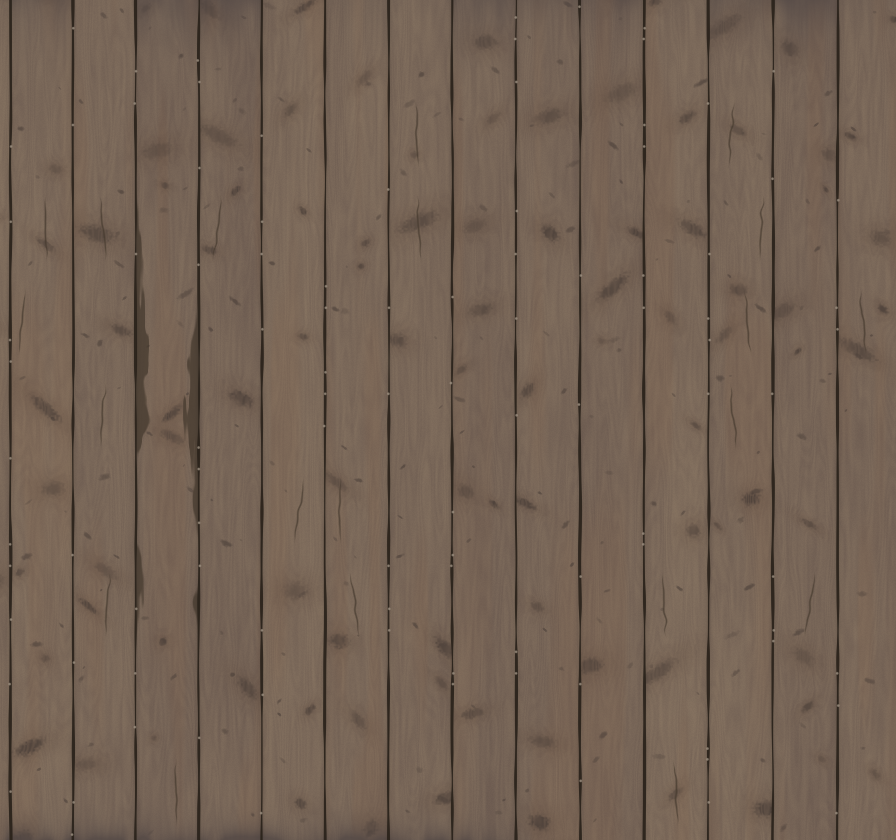
A WebGL 1 fragment shader for this texture:

```glsl
precision highp float;
uniform vec2 u_resolution;

const float PLANK_WIDTH = 0.071;
const vec3 WOOD_DARK = vec3(0.435, 0.367, 0.322);
const vec3 WOOD_LIGHT = vec3(0.507, 0.434, 0.367);
const vec3 RUST = vec3(0.50, 0.37, 0.28);
const vec3 KNOT = vec3(0.29, 0.245, 0.22);
const vec3 STAIN = vec3(0.27, 0.225, 0.18);
const vec3 GRIME = vec3(0.32, 0.28, 0.27);
const vec3 GAP = vec3(0.165, 0.135, 0.105);
const vec3 CHIP = vec3(0.62, 0.57, 0.51);

float hash(vec2 p) {
  vec3 q = fract(p.xyx * 0.1031);
  q += dot(q, q.yzx + 33.33);
  return fract((q.x + q.y) * q.z);
}

float noise(vec2 p) {
  vec2 i = floor(p), f = fract(p);
  f = f * f * (3.0 - 2.0 * f);
  return mix(mix(hash(i), hash(i + vec2(1, 0)), f.x),
             mix(hash(i + vec2(0, 1)), hash(i + vec2(1, 1)), f.x), f.y);
}

float fbm(vec2 p) {
  return 0.55 * noise(p) + 0.3 * noise(p * 2.1 + 7.3) + 0.15 * noise(p * 4.3 + 19.1);
}

// Scattered knots along one plank: x = core, y = surrounding halo
vec2 knots(vec2 q, float id, float cell, float chance, float radius) {
  vec2 result = vec2(0.0);
  for (int j = -1; j <= 1; j++) {
    float row = floor(q.y / cell) + float(j);
    vec2 seed = vec2(id * 7.0 + radius * 4000.0, row);
    float present = step(hash(seed + 3.7), chance);
    vec2 centre = vec2((hash(seed) - 0.5) * 0.056, (row + hash(seed + 11.0)) * cell);
    vec2 d = q - centre;
    d.y += d.x * (hash(seed + 23.0) - 0.5) * 1.5;
    d.x *= mix(0.4, 1.0, hash(seed + 31.0));
    float size = radius * (0.5 + hash(seed + 41.0));
    float dist = length(d) / size + 0.5 * (noise(q * 450.0) - 0.5);
    float core = (1.0 - smoothstep(0.4, 1.35, dist)) * mix(0.35, 0.9, hash(seed + 53.0));
    result = max(result, present * vec2(core, exp(-0.22 * dist * dist)));
  }
  return result;
}

// Thin, slightly slanted splits in the wood
float cracks(vec2 q, float id, float cell, float chance, float px) {
  float row = floor(q.y / cell);
  vec2 seed = vec2(id * 5.0 + 60.0, row);
  float along = fract(q.y / cell) - 0.5;
  float path = (hash(seed) - 0.5) * 0.045 + along * (hash(seed + 9.0) - 0.5) * 0.03;
  path += (noise(vec2(q.y * 90.0, id)) - 0.5) * 0.003;
  float halfWidth = 0.0009 * (1.0 - smoothstep(0.1, 0.42, abs(along)));
  float line = 1.0 - smoothstep(halfWidth - px, halfWidth + px, abs(q.x - path));
  return line * step(hash(seed + 17.0), chance) * smoothstep(0.0, 0.0005, halfWidth);
}

// Dark ragged stain creeping inward from both plank edges
float edgeStain(vec2 q, float px) {
  float side = step(0.0, q.x);
  float inset = 0.5 * PLANK_WIDTH - abs(q.x);
  float patches = smoothstep(0.42, 0.75, noise(vec2(side * 9.0 + 4.0, q.y * 13.0)));
  float peak = exp(-pow((q.y - 0.51) / 0.06, 2.0));
  float reach = 0.007 * patches + 0.012 * peak;
  reach *= smoothstep(0.22, 0.27, q.y) * (1.0 - smoothstep(0.78, 0.86, q.y));
  reach *= 0.4 + noise(vec2(q.x * 260.0, q.y * 45.0));
  return (1.0 - smoothstep(reach - px, reach + 2.0 * px, inset)) * smoothstep(0.0, 0.003, reach);
}

// Gap between planks: x = opening, y = soft shade, z = pale chips
vec3 seam(float offset, float y, float id, float px) {
  offset += (noise(vec2(y * 16.0, id * 3.0)) - 0.5) * 0.0012;
  float halfWidth = mix(0.0006, 0.0019, noise(vec2(y * 30.0, id * 7.0 + 2.0)));
  float d = abs(offset);
  float row = floor(y / 0.012);
  vec2 seed = vec2(id + 90.0, row);
  vec2 chip = vec2(offset + (hash(seed) - 0.5) * 0.002, y - (row + 0.5) * 0.012);
  float speck = 1.0 - smoothstep(0.0005, 0.0012 + px, length(chip));
  return vec3(1.0 - smoothstep(halfWidth - 0.6 * px, halfWidth + 0.6 * px, d),
              exp(-d / 0.0022), speck * step(hash(seed + 5.0), 0.09));
}

void main() {
  vec2 p = gl_FragCoord.xy / u_resolution.x;
  float top = u_resolution.y / u_resolution.x;
  float px = 1.0 / u_resolution.x;

  // Plank layout, very slightly wider towards the right
  float t = p.x - 0.0117;
  float s = t * 14.33 * (1.0 - 0.0187 * t);
  float id = floor(s);
  vec2 q = vec2((fract(s) - 0.5) * PLANK_WIDTH, p.y);
  float seamId = floor(s + 0.5);

  vec2 large = knots(q, id, 0.095, 0.65, 0.0062);
  vec2 small = knots(q, id, 0.037, 0.55, 0.0024);

  // Growth rings, fibres and broad weathering
  float growth = fbm(vec2(q.x * 32.0 + id * 17.0, q.y * 3.5)) + 0.12 * large.y;
  float rings = sin(growth * 95.0);
  float fibre = noise(vec2(p.x * 330.0 + growth * 5.0, p.y * 22.0));
  float broad = fbm(vec2(p.x * 22.0 + id * 5.0, p.y * 5.0));
  float tone = 0.55 + 0.35 * (hash(vec2(id + 4.0, 8.0)) - 0.5) + 0.65 * (broad - 0.5)
             + 0.42 * (fibre - 0.5) + 0.11 * rings + 0.2 * (hash(gl_FragCoord.xy) - 0.5);
  vec3 color = mix(WOOD_DARK, WOOD_LIGHT, tone);
  float rust = smoothstep(0.55, 0.85, noise(vec2(p.x * 55.0, p.y * 4.0 + id * 9.0)));
  color = mix(color, RUST, 0.16 * rust + 0.14 * large.y);

  // Knots, splits and stains
  color = mix(color, KNOT, 0.2 * large.y + 0.75 * large.x * (0.8 + 0.2 * rings));
  color = mix(color, KNOT, 0.7 * small.x);
  float splitChance = abs(id - 11.0) < 0.5 ? 0.65 : 0.12;
  color = mix(color, STAIN, 0.75 * cracks(q, id, 0.105, splitChance, px));
  color = mix(color, STAIN, 0.75 * edgeStain(q, px) * (1.0 - step(0.5, abs(id - 2.0))));

  // Grime at the two plank ends
  float ragged = noise(vec2(p.x * 75.0, p.y * 24.0));
  float upper = exp(-(top - p.y) / 0.035) * hash(vec2(id + 20.0, 3.0));
  float lower = exp(-p.y / 0.014) * (1.0 - smoothstep(0.45, 0.65, p.x));
  color = mix(color, GRIME, clamp((0.7 * upper + 0.8 * lower) * (0.35 + ragged), 0.0, 0.8));

  vec3 gap = seam((s - seamId) * PLANK_WIDTH, p.y, seamId, px);
  color *= 1.0 - 0.16 * gap.y;
  color = mix(color, GAP, 0.93 * gap.x);
  color = mix(color, CHIP, 0.8 * gap.z);
  gl_FragColor = vec4(color, 1.0);
}
```
